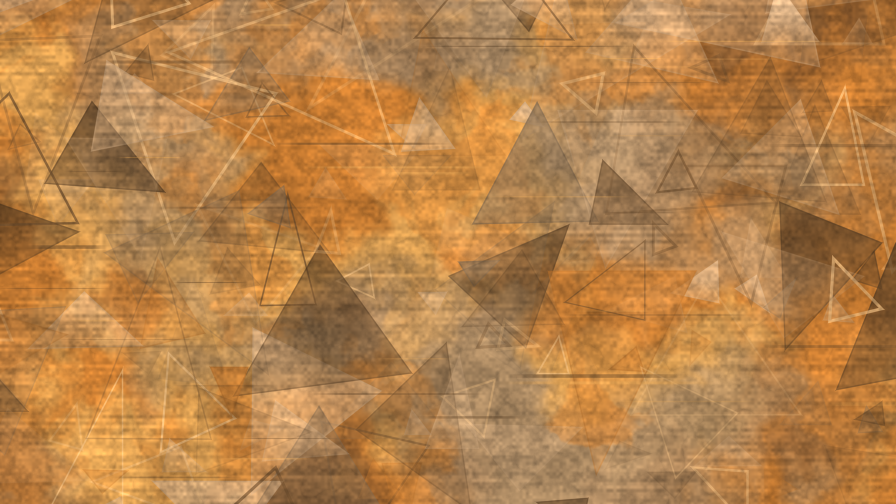
Give the GLSL for this background, as a Shadertoy shader.

```glsl
// Weathered amber collage: warped fbm stains in gold, orange, brown and grey lie
// under scattered translucent triangles and thin triangular frames. Horizontal
// streaks, fine weave, mottling and grain then age the whole surface.

#define TRIANGLES 170
#define STREAKS 40
#define MIN_RADIUS 0.016
#define MAX_RADIUS 0.108
#define TILT 0.9
#define WARP 0.16
#define GRAIN 0.20
#define MOTTLE 0.42
#define VEINS 0.80
#define WEAVE 0.12
#define SEED 7.0

const vec3 GOLD   = vec3(0.80, 0.58, 0.30);
const vec3 ORANGE = vec3(0.73, 0.45, 0.18);
const vec3 BROWN  = vec3(0.42, 0.27, 0.14);
const vec3 GREY   = vec3(0.50, 0.41, 0.31);
const vec3 CREAM  = vec3(0.82, 0.67, 0.51);
const vec3 UMBER  = vec3(0.34, 0.24, 0.14);

float hash(vec2 p) {
    return fract(sin(dot(p, vec2(12.9898, 78.233))) * 43758.5453);
}

float noise(vec2 p) {
    vec2 i = floor(p), f = fract(p);
    f = f * f * (3.0 - 2.0 * f);
    return mix(mix(hash(i), hash(i + vec2(1, 0)), f.x),
               mix(hash(i + vec2(0, 1)), hash(i + vec2(1, 1)), f.x), f.y);
}

float fbm(vec2 p) {
    float sum = 0.0, amp = 0.5;
    for (int o = 0; o < 5; o++) {
        sum += amp * noise(p);
        p = mat2(1.6, 1.2, -1.2, 1.6) * p + 3.7;
        amp *= 0.5;
    }
    return sum;
}

vec2 direction(float a) { return vec2(cos(a), sin(a)); }

// Ragged stains, greyer in the middle and richer towards the sides
vec3 stains(vec2 p, float aspect) {
    float side = smoothstep(0.15, 0.5, abs(p.x / aspect - 0.5));
    p += WARP * (vec2(fbm(p * 9.0), fbm(p * 9.0 + 40.0)) - 0.48);
    vec3 c = mix(ORANGE, GOLD, smoothstep(0.36, 0.58, fbm(p * 4.5 + 11.0)));
    c = mix(c, GREY * 1.2, smoothstep(0.40, 0.64, fbm(p * 3.2 + 31.0)) * mix(0.85, 0.5, side));
    c = mix(c, BROWN, 0.85 * smoothstep(0.46, 0.68, fbm(p * 3.4 + 53.0)));
    return mix(c, ORANGE * 1.08, 0.5 * smoothstep(0.52, 0.64, fbm(p * 6.0 + 71.0)));
}

// Signed distance to three half planes with loosely spread normals
float triangle(vec2 q, float angle, float radius, vec2 skew) {
    float d = dot(q, direction(angle));
    d = max(d, dot(q, direction(angle + 2.094 + skew.x)));
    d = max(d, dot(q, direction(angle - 2.094 + skew.y)));
    return d - radius;
}

vec3 addTriangle(vec3 c, vec2 p, float aspect, float id, float px) {
    vec2 key = vec2(id, SEED);
    vec2 jitter = vec2(hash(key + 1.3), hash(key + 2.7)) - 0.5;
    vec2 centre = fract(id * vec2(0.7549, 0.5698) + 0.15 * jitter);
    centre = (centre * 1.1 - 0.05) * vec2(aspect, 1.0);
    float size = hash(key + 4.1), tone = hash(key + 5.9);
    float radius = mix(MIN_RADIUS, MAX_RADIUS, size * size);
    float turn = 2.0 * hash(key + 7.3) - 1.0;
    float angle = (hash(key + 8.9) < 0.68 ? -1.571 : 1.571) + TILT * turn * turn * turn;
    vec2 skew = 0.7 * (vec2(hash(key + 10.1), hash(key + 11.7)) - 0.5);
    vec2 q = p - centre;
    float d = triangle(q, angle, radius, skew);
    float strength = hash(key + 13.3);

    if (hash(key + 15.1) < 0.64) {
        // Filled sheet with worn opacity and a faint rim
        vec3 tint = tone < 0.42 ? CREAM : tone < 0.66 ? UMBER : tone < 0.80 ? GREY : ORANGE;
        float wear = 0.7 + 0.6 * noise(p * 9.0 + id);
        float fade = clamp(0.85 + 0.25 * q.y / radius, 0.45, 1.0);
        float alpha = mix(0.12, 0.80, strength * strength) * wear * fade;
        c = mix(c, tint, min(alpha, 0.86) * smoothstep(px, -px, d));
        float rim = smoothstep(0.0015 + px, 0.0015 - px, abs(d + 0.001));
        return mix(c, tint * 0.85, 0.35 * strength * rim);
    }
    // Open frame
    float width = mix(0.0012, 0.0032, hash(key + 17.9));
    float frame = smoothstep(width + px, width - px, abs(d));
    vec3 ink = tone < 0.6 ? CREAM * vec3(1.06, 1.03, 0.92) : UMBER * 1.2;
    return mix(c, ink, mix(0.2, 0.75, strength) * frame);
}

vec3 addStreak(vec3 c, vec2 p, float aspect, float id, float px) {
    vec2 key = vec2(id, SEED + 40.0);
    vec2 mid = vec2(hash(key) * aspect, hash(key + 1.9));
    float halfLength = mix(0.05, 0.24, hash(key + 3.3));
    float halfWidth = mix(0.0008, 0.004, pow(hash(key + 4.7), 3.0));
    float bar = smoothstep(halfWidth + px, halfWidth - px, abs(p.y - mid.y));
    bar *= smoothstep(halfLength, halfLength * 0.5, abs(p.x - mid.x));
    vec3 ink = hash(key + 6.1) < 0.55 ? UMBER : GOLD * 1.08;
    return mix(c, ink, bar * mix(0.2, 0.5, hash(key + 7.7)));
}

void mainImage(out vec4 fragColor, in vec2 fragCoord) {
    vec2 p = fragCoord / iResolution.y;
    float aspect = iResolution.x / iResolution.y, px = 0.7 / iResolution.y;

    vec3 c = stains(p, aspect);
    for (int i = 0; i < TRIANGLES; i++) c = addTriangle(c, p, aspect, float(i), px);
    for (int i = 0; i < STREAKS; i++) c = addStreak(c, p, aspect, float(i), px);

    // Mottled veins, brushed weave and grain shared by every layer
    float veins = min(abs(fbm(p * 24.0) - 0.48), 0.12) - 0.07;
    float brushed = noise(p * vec2(4.0, 150.0)) - 0.5;
    float patches = smoothstep(0.40, 0.60, fbm(p * vec2(1.8, 4.0) + 90.0));
    float grain = noise(p * 150.0) + 0.6 * noise(p * 71.0 + 5.0) - 0.8;
    float age = MOTTLE * (fbm(p * 12.0 + 17.0) - 0.48) + VEINS * veins;
    age += WEAVE * brushed * (0.3 + 1.5 * patches) + GRAIN * grain;
    c *= 1.05 + age;
    fragColor = vec4(clamp(c, 0.0, 1.0), 1.0);
}
```
